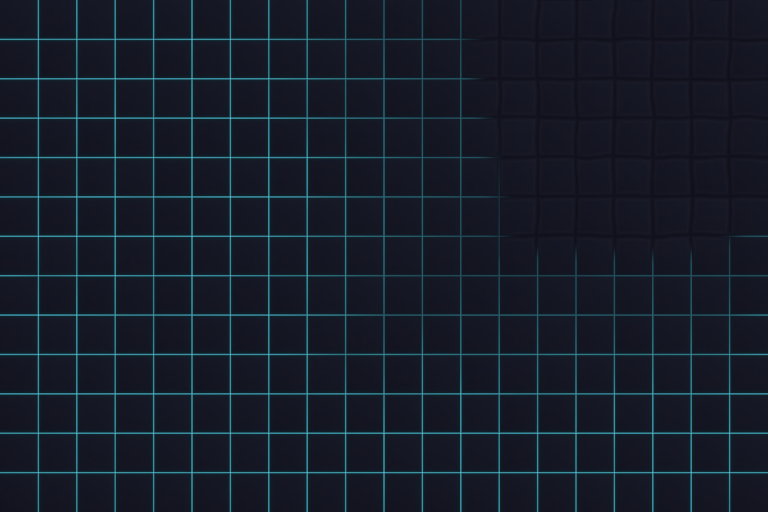
Write a Shadertoy shader that draws this pattern.

```glsl
// Dark bevelled tiles under a thin cyan grid, 20 across and 13 down.
// The grid is lit from the left and bottom and dies out toward the upper
// right, where only soft, slightly crooked seams between tiles remain.

#define GRID vec2(20.0, 13.0)
#define LINE_HALF_WIDTH 0.00095
#define GLOW_RADIUS 0.0021
#define FADE_CORNER vec2(0.625, 0.575)
#define FADE_LENGTH 0.40
#define SEAM_WOBBLE 0.0022
#define TILE_DARK vec3(0.068, 0.072, 0.118)
#define TILE_LIGHT vec3(0.102, 0.106, 0.160)
#define SEAM_COLOR vec3(0.052, 0.055, 0.090)
#define GLOW_COLOR vec3(0.045, 0.180, 0.205)
#define LINE_COLOR vec3(0.235, 0.570, 0.640)

float hash(vec2 p) {
    return fract(sin(dot(p, vec2(127.1, 311.7))) * 43758.5453);
}

float noise(vec2 p) {
    vec2 i = floor(p), f = fract(p);
    f = f * f * (3.0 - 2.0 * f);
    return mix(mix(hash(i), hash(i + vec2(1, 0)), f.x),
               mix(hash(i + vec2(0, 1)), hash(i + vec2(1, 1)), f.x), f.y);
}

// Light reaching a point of the grid: 1 far from the dark corner, 0 inside it
float gridLight(vec2 uv) {
    vec2 q = uv - FADE_CORNER;
    q.x -= 0.04 * smoothstep(0.35, 0.0, q.y);
    q.y -= 0.10 * smoothstep(0.24, 0.37, q.x) - 0.06;
    float inside = min(q.x, q.y) + 0.012 * (noise(uv * GRID) - 0.5);
    float falloff = mix(1.0, 0.38, smoothstep(-FADE_LENGTH, -0.02, inside));
    return falloff * (1.0 - smoothstep(-0.035, 0.012, inside));
}

// Distance to the nearest interior line on each axis, in canvas widths
vec2 lineDistance(vec2 grid, vec2 cellSize) {
    vec2 nearest = clamp(floor(grid + 0.5), vec2(1.0), GRID - 1.0);
    return abs(grid - nearest) * cellSize;
}

// Tile face: lighter to the upper right, with a faint individual tone
vec3 tileColor(vec2 grid) {
    vec2 local = fract(grid);
    float tone = 0.12 + 0.28 * local.x + 0.34 * local.y;
    tone += 0.16 * (hash(floor(grid)) - 0.5);
    tone += 0.10 * (noise(grid * 9.0) - 0.5);
    return mix(TILE_DARK, TILE_LIGHT, clamp(tone, 0.0, 1.0));
}

void mainImage(out vec4 fragColor, in vec2 fragCoord) {
    vec2 uv = fragCoord / iResolution.xy;
    float pixel = 1.0 / iResolution.x;
    vec2 cellSize = vec2(1.0, iResolution.y / iResolution.x) / GRID;
    vec2 grid = uv * GRID;
    float light = gridLight(uv);
    float unlit = 1.0 - smoothstep(0.0, 0.35, light);

    // Tiles, whose edges bend a little where the grid is dark
    vec2 bend = vec2(noise(grid * 1.7 + 3.0), noise(grid * 1.7 + 19.0)) - 0.5;
    vec2 bentGrid = grid + unlit * 2.0 * SEAM_WOBBLE * bend / cellSize;
    vec3 color = tileColor(bentGrid);

    // Seams and their thin bevel highlight
    vec2 seam = lineDistance(bentGrid, cellSize);
    float seamDistance = min(seam.x, seam.y);
    float groove = exp(-seamDistance / 0.0022);
    float bevel = exp(-pow((seamDistance - 0.0045) / 0.0018, 2.0));
    color = mix(color, SEAM_COLOR, groove * mix(0.25, 0.75, unlit));
    color += 0.012 * bevel * unlit;

    // Lines vary in strength from one to the next and along their length
    vec2 id = floor(grid + 0.5);
    vec2 strength = 0.86 + 0.24 * vec2(hash(vec2(id.x, 7.0)), hash(vec2(id.y, 31.0)));
    strength *= 0.88 + 0.24 * vec2(noise(vec2(id.x, grid.y * 0.8)),
                                  noise(vec2(grid.x * 0.8, id.y + 40.0)));
    vec2 lit = clamp(strength * light, 0.0, 1.0);

    // Glow beside the lines, then the smooth-edged lines themselves
    vec2 dist = lineDistance(grid, cellSize);
    vec2 glow = exp(-dist / GLOW_RADIUS) * lit;
    color = mix(color, GLOW_COLOR, max(glow.x, glow.y));
    vec2 cover = 1.0 - smoothstep(LINE_HALF_WIDTH - 0.6 * pixel,
                                  LINE_HALF_WIDTH + 0.6 * pixel, dist);
    cover *= lit;
    color = mix(color, LINE_COLOR, max(cover.x, cover.y));

    // Crossings shine slightly
    color += vec3(0.16, 0.14, 0.14) * cover.x * cover.y;

    fragColor = vec4(color, 1.0);
}
```
